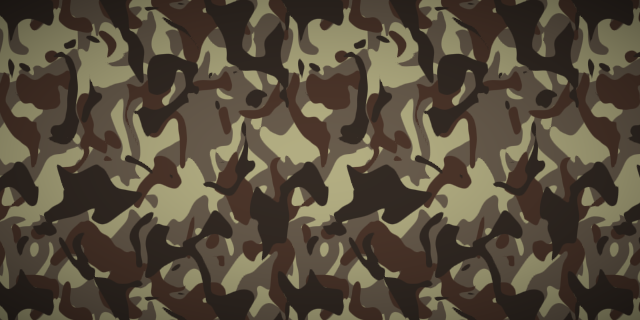
A Shadertoy shader for this pattern:

```glsl
// Four-colour woodland camouflage on a repeating square tile, darkened toward the corners.

#define TILE_SIZE 0.906            // tile side, in canvas heights
#define BLOB_CELLS vec2(8.0, 6.0)  // noise cells per tile; fewer down gives tall blobs
#define WARP_CELLS vec2(7.0, 6.0)
#define WARP_AMOUNT 0.17
#define DETAIL 0.40
#define GREY_LEVEL -0.04
#define BROWN_LEVEL 0.14
#define BLACK_LEVEL 0.15
#define VIGNETTE 0.25

const vec3 KHAKI = vec3(0.70, 0.68, 0.51);
const vec3 GREY  = vec3(0.41, 0.36, 0.30);
const vec3 BROWN = vec3(0.30, 0.21, 0.165);
const vec3 BLACK = vec3(0.20, 0.165, 0.14);

float hash(vec2 p) {
    return fract(sin(dot(p, vec2(127.1, 311.7))) * 43758.5453);
}

// Dot product of a random unit gradient with the offset from its lattice corner
float cornerSlope(vec2 corner, vec2 offset, vec2 period, float seed) {
    float angle = 6.28318 * hash(mod(corner, period) + seed * 17.3);
    return dot(vec2(cos(angle), sin(angle)), offset);
}

// Gradient noise that wraps after one tile
float tileNoise(vec2 tilePos, vec2 period, float seed) {
    vec2 p = tilePos * period;
    vec2 i = floor(p);
    vec2 f = p - i;
    vec2 u = f * f * f * (f * (f * 6.0 - 15.0) + 10.0);
    vec2 e = vec2(1.0, 0.0);
    float low = mix(cornerSlope(i, f, period, seed),
                    cornerSlope(i + e.xy, f - e.xy, period, seed), u.x);
    float high = mix(cornerSlope(i + e.yx, f - e.yx, period, seed),
                     cornerSlope(i + e.xx, f - e.xx, period, seed), u.x);
    return mix(low, high, u.y);
}

// Bent, lobed blobs: two octaves read through a warped position
float blobField(vec2 tilePos, float seed) {
    vec2 warp = vec2(tileNoise(tilePos, WARP_CELLS, seed + 1.0),
                     tileNoise(tilePos, WARP_CELLS, seed + 2.0));
    vec2 p = tilePos + WARP_AMOUNT * warp;
    return tileNoise(p, BLOB_CELLS, seed + 3.0)
         + DETAIL * tileNoise(p, BLOB_CELLS * 2.0, seed + 4.0);
}

// Smooth-edged coverage of the field above a level
float coverage(float field, float level) {
    float blur = max(fwidth(field) * 0.7, 1e-4);
    return smoothstep(-blur, blur, field - level);
}

void mainImage(out vec4 fragColor, in vec2 fragCoord) {
    vec2 tilePos = fragCoord / iResolution.y / TILE_SIZE;

    // Paint layers from the lightest up to the darkest
    vec3 color = KHAKI;
    color = mix(color, GREY, coverage(blobField(tilePos, 1.0), GREY_LEVEL));
    color = mix(color, BROWN, coverage(blobField(tilePos, 8.0), BROWN_LEVEL));
    color = mix(color, BLACK, coverage(blobField(tilePos, 15.0), BLACK_LEVEL));

    // Elliptical darkening over the whole canvas
    vec2 fromCenter = 2.0 * fragCoord / iResolution.xy - 1.0;
    color *= 1.0 - VIGNETTE * dot(fromCenter, fromCenter);

    fragColor = vec4(color, 1.0);
}
```
